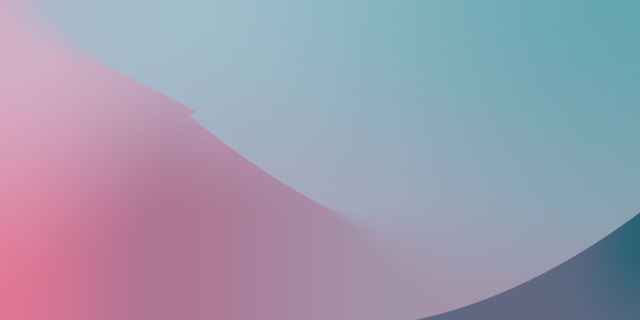
Write a Shadertoy shader that draws this background.

```glsl
// Soft pastel hills: a rose slope on the left and a slate ridge at lower right,
// beneath a teal sky. Each layer is a blend of gradients, masked by the signed
// height above a curve; the softness of the rose edge varies along its length.

// Coverage below an edge at signed height d, blurred over the given width.
float below(float d, float width) {
    return 1.0 - smoothstep(-width, width, d);
}

vec3 skyColor(vec2 p) {
    vec3 top = mix(vec3(0.64, 0.75, 0.80), vec3(0.39, 0.65, 0.69), smoothstep(0.4, 2.1, p.x));
    vec3 haze = mix(vec3(0.655, 0.655, 0.735), vec3(0.53, 0.64, 0.70), smoothstep(0.9, 2.1, p.x));
    vec3 sky = mix(haze, top, smoothstep(0.2, 1.0, p.y));
    return mix(sky, vec3(0.78, 0.68, 0.77), exp(-7.0 * p.x));
}

vec3 roseColor(vec2 p) {
    vec3 rose = mix(vec3(0.89, 0.46, 0.58), vec3(0.68, 0.455, 0.575), smoothstep(-0.05, 0.56, p.x));
    rose = mix(rose, vec3(0.64, 0.575, 0.66), smoothstep(0.45, 1.25, p.x));
    vec3 blush = mix(vec3(0.83, 0.69, 0.78), vec3(0.74, 0.66, 0.75), smoothstep(0.0, 0.6, p.x));
    float lift = smoothstep(min(0.6 * p.x, 0.3), 0.85, p.y);
    return mix(rose, blush, lift);
}

// Straight upper slope with a small overhanging tip, joined to a curved lower slope.
float roseEdge(vec2 p) {
    float t = p.x - 0.594;
    float upper = max(p.y - 0.654 + 0.504 * (p.x - 0.612), 0.638 + 0.9 * t - p.y);
    float lower = max(p.y - (0.638 - 0.83 * t + 0.37 * t * t), p.y - 0.64);
    return min(upper, lower);
}

vec3 ridgeColor(vec2 p) {
    vec2 q = (p - vec2(2.03, 0.25)) / vec2(0.17, 0.23);
    return mix(vec3(0.375, 0.405, 0.505), vec3(0.14, 0.385, 0.455), exp(-dot(q, q)));
}

void mainImage(out vec4 fragColor, in vec2 fragCoord) {
    vec2 p = fragCoord / iResolution.y;
    float pixel = 1.0 / iResolution.y;

    // Rose slope, misty at both ends and crisp in the middle
    float mist = 0.2 * pow(max(1.0 - p.x / 0.5, 0.0), 2.0)
               + 0.22 * smoothstep(0.98, 1.45, p.x);
    vec3 color = mix(skyColor(p), roseColor(p), below(roseEdge(p), pixel + mist));

    // Slate ridge with a teal shade at its right end
    float t = p.x - 1.297;
    float ridge = p.y - 0.211 * t - 0.38 * t * t;
    float inRidge = below(ridge, pixel) * step(1.0, p.x);
    color = mix(color, ridgeColor(p), inRidge);

    fragColor = vec4(color, 1.0);
}
```
